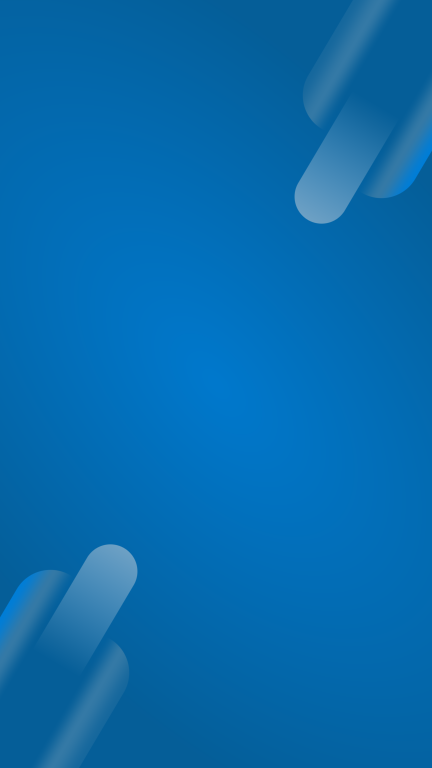
A Shadertoy shader for this background:

```glsl
// Blue elliptical glow with slanted translucent capsules in two opposite corners.
#define GLOW_COLOR  vec3(0.0, 0.472, 0.802)
#define SHADE_COLOR vec3(0.018, 0.368, 0.596)
#define SHEEN_COLOR vec3(0.205, 0.475, 0.65)
#define PILL_COLOR  vec3(0.43, 0.63, 0.77)
#define GLOW_RADII  vec2(0.38, 0.73)
#define GLOW_TILT   0.70
#define SLANT       1.036
#define PILL_RADIUS 0.0352
#define PILL_FADE   0.140
#define BAR_RADIUS  0.0510

// Coordinates across (x) and along (y) a direction at the given angle.
vec2 alongAxis(vec2 p, float angle) {
    vec2 axis = vec2(cos(angle), sin(angle));
    return vec2(dot(p, vec2(axis.y, -axis.x)), dot(p, axis));
}

// Distance to a capsule that starts at the origin and runs up the y axis.
float capsule(vec2 p, float radius) {
    return length(vec2(p.x, min(p.y, 0.0))) - radius;
}

float coverage(float dist) {
    float pixel = 1.0 / iResolution.y;
    return 1.0 - smoothstep(-0.7 * pixel, 0.7 * pixel, dist);
}

// Bar that is clear up to its axis, then a soft sheen, then its rim colour.
vec3 paintBar(vec3 base, vec2 p, float side, vec3 rim) {
    float offset = side * p.x / BAR_RADIUS;
    float opacity = smoothstep(-0.12, 0.42, offset);
    vec3 tint = mix(SHEEN_COLOR, rim, smoothstep(0.38, 1.0, offset));
    return mix(base, tint, opacity * coverage(capsule(p, BAR_RADIUS)));
}

void mainImage(out vec4 fragColor, in vec2 fragCoord) {
    vec2 p = (fragCoord - 0.5 * iResolution.xy) / iResolution.y;

    // Tilted elliptical glow
    vec2 glow = alongAxis(p, GLOW_TILT).yx / GLOW_RADII;
    vec3 color = mix(GLOW_COLOR, SHADE_COLOR, min(length(glow), 1.0));

    // Half-turn symmetry: both corners share one set of shapes
    vec2 corner = p.y < 0.0 ? -p : p;
    vec2 upper = alongAxis(corner - vec2(0.1640, 0.3758), SLANT);
    vec2 lower = alongAxis(corner - vec2(0.2155, 0.2930), SLANT);
    vec2 pill = alongAxis(corner - vec2(0.1375, 0.2440), SLANT);

    // Sheen bars
    color = paintBar(color, upper, -1.0, mix(SHADE_COLOR, SHEEN_COLOR, 0.35));
    color = paintBar(color, lower, 1.0, vec3(0.0, 0.49, 0.84));

    // Pale pill, fading along its length
    float fade = 1.0 - clamp((pill.y + PILL_RADIUS) / (PILL_FADE + PILL_RADIUS), 0.0, 1.0);
    color = mix(color, PILL_COLOR, fade * coverage(capsule(pill, PILL_RADIUS)));

    fragColor = vec4(color, 1.0);
}
```
